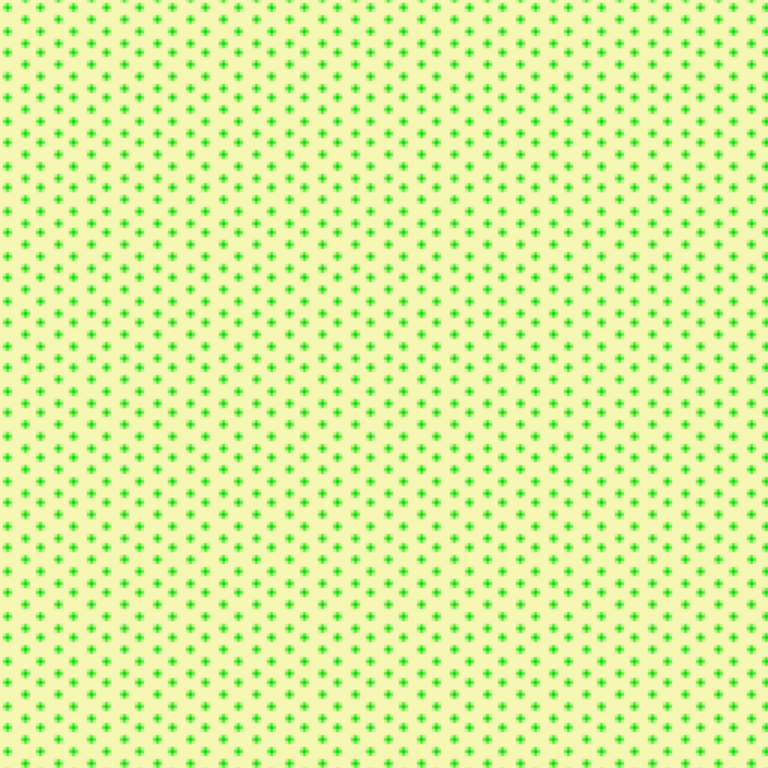
Give the GLSL for this pattern, as a Shadertoy shader.

```glsl
// Staggered small green diamond dots on a pale cream-yellow ground.

// Soft dot three units wide: solid core, lighter sides, faint corners.
float dotCoverage(vec2 offset) {
    vec2 d = abs(offset);
    vec2 outward = smoothstep(0.1, 0.9, d);
    vec2 core = 1.0 - outward;
    vec2 ring = outward - smoothstep(1.1, 1.9, d);
    float sides = core.x * ring.y + ring.x * core.y;
    return core.x * core.y + 0.6 * sides + 0.17 * ring.x * ring.y;
}

// Shortest offset to a centre that recurs every period.
vec2 wrapOffset(vec2 offset, vec2 period) {
    return mod(offset + 0.5 * period, period) - 0.5 * period;
}

void mainImage(out vec4 fragColor, in vec2 fragCoord) {
    // The canvas is 256 units high, measured down from the top left.
    vec2 p = vec2(fragCoord.x, iResolution.y - fragCoord.y) * 256.0 / iResolution.y;

    // Four dots per tile zigzag between two columns; the last row gap is tighter.
    float ink = 0.0;
    for (int i = 0; i < 4; i++) {
        vec2 centre = 2.5 + vec2(6.0 * float(i % 2), 4.0 * float(i));
        ink += dotCoverage(wrapOffset(p - centre, vec2(11.0, 15.0)));
    }

    vec3 cream = vec3(0.96, 0.97, 0.70);
    vec3 green = vec3(0.01, 0.86, 0.0);
    fragColor = vec4(mix(cream, green, min(ink, 1.0)), 1.0);
}
```
